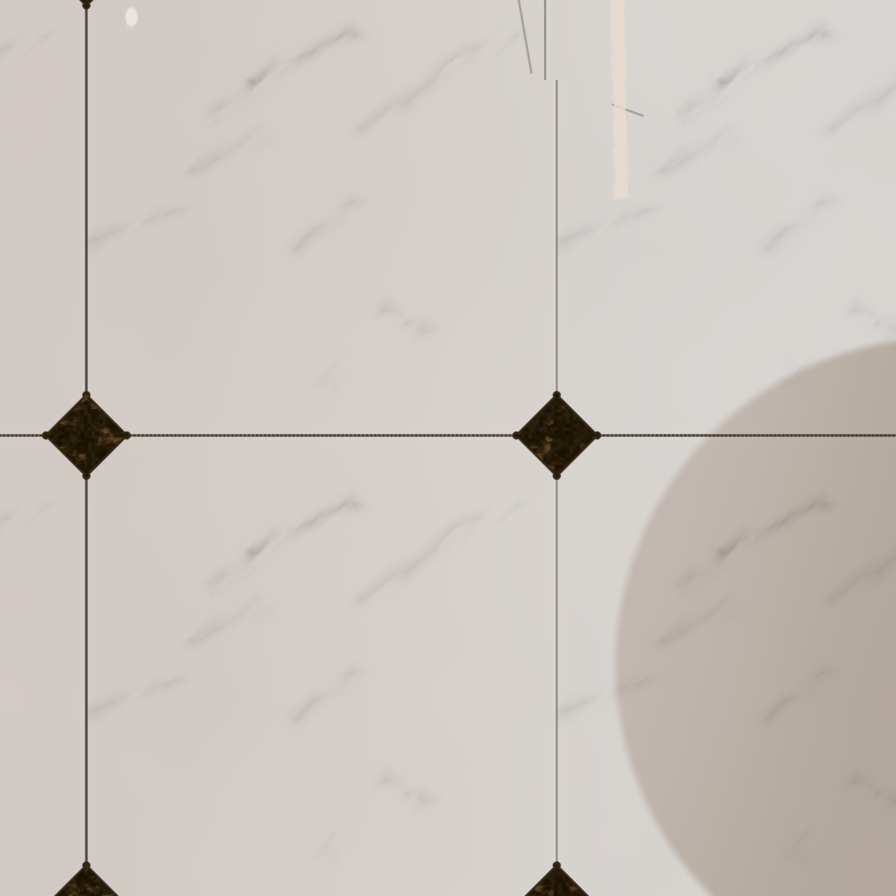
This texture is drawn by a Shadertoy shader. Its source:

```glsl
const float PERIOD = 0.525;
const vec2 JOINT_ORIGIN = vec2(0.0964, 0.514);
const float DIAMOND_RADIUS = 0.047;
const vec3 WARM_MARBLE = vec3(0.822, 0.790, 0.768);
const vec3 COOL_MARBLE = vec3(0.845, 0.832, 0.818);
const vec3 GROUT = vec3(0.22, 0.18, 0.15);
const vec3 DARK_STONE = vec3(0.13, 0.095, 0.025);
const vec3 GOLD_STONE = vec3(0.43, 0.31, 0.16);
const vec3 GLARE = vec3(0.91, 0.86, 0.81);

// Vein ends, in tile units
const vec4 VEINS[8] = vec4[8](
    vec4(0.36, 0.76, 0.57, 0.85), vec4(0.60, 0.66, 0.92, 0.86),
    vec4(0.21, 0.57, 0.37, 0.65), vec4(0.01, 0.41, 0.20, 0.48),
    vec4(0.45, 0.39, 0.58, 0.48), vec4(0.64, 0.27, 0.71, 0.22),
    vec4(0.51, 0.12, 0.52, 0.18), vec4(0.28, 0.69, 0.42, 0.78));

float hash(vec2 p) {
    vec3 q = fract(p.xyx * 0.1031);
    q += dot(q, q.yzx + 33.33);
    return fract((q.x + q.y) * q.z);
}

float noise(vec2 p) {
    vec2 i = floor(p), f = fract(p);
    f = f * f * (3.0 - 2.0 * f);
    return mix(mix(hash(i), hash(i + vec2(1, 0)), f.x),
               mix(hash(i + vec2(0, 1)), hash(i + vec2(1, 1)), f.x), f.y);
}

float fbm(vec2 p) {
    float sum = 0.0, weight = 0.5;
    for (int i = 0; i < 4; i++) {
        sum += weight * noise(p);
        p = p * 2.03 + 7.1;
        weight *= 0.5;
    }
    return sum;
}

float segmentDistance(vec2 p, vec2 a, vec2 b) {
    vec2 d = b - a;
    return length(p - a - d * clamp(dot(p - a, d) / dot(d, d), 0.0, 1.0));
}

// Coverage of a shape from its signed distance
float fill(float d, float blur) {
    return 1.0 - smoothstep(-blur, blur, d);
}

// The same soft veining in every tile
float veining(vec2 tile) {
    vec2 bent = tile + 0.07 * (vec2(fbm(tile * 9.0), fbm(tile * 9.0 + 31.0)) - 0.47);
    float sum = 0.0;
    for (int i = 0; i < 8; i++) {
        float d = segmentDistance(bent, VEINS[i].xy, VEINS[i].zw);
        float strength = i == 0 ? 1.0 : 0.55;
        sum += strength * (0.55 * exp(-d * d * 2200.0) + 0.5 * exp(-d * 150.0));
    }
    float grain = fbm(vec2(tile.x + tile.y, tile.y - tile.x) * vec2(7.0, 30.0));
    return sum * smoothstep(0.2, 0.65, grain);
}

vec3 marble(vec2 p, vec2 tile) {
    vec3 color = mix(WARM_MARBLE, COOL_MARBLE, smoothstep(0.0, 0.9, p.x));
    color += 0.016 * (fbm(p * 4.0) - 0.47);
    return color * (1.0 - 0.13 * veining(tile));
}

vec3 diamondStone(vec2 p, float d) {
    float fleck = smoothstep(0.52, 0.78, fbm(p * vec2(75.0, 110.0)));
    vec3 color = mix(DARK_STONE, GOLD_STONE, fleck * 0.8);
    color += 0.08 * (noise(p * 240.0) - 0.5);
    return mix(color, vec3(0.20, 0.15, 0.08), smoothstep(-0.004, -0.001, d));
}

void mainImage(out vec4 fragColor, in vec2 fragCoord) {
    vec2 p = fragCoord / iResolution.xy;
    float px = 1.0 / iResolution.y;
    vec2 cell = (p - JOINT_ORIGIN) / PERIOD;
    vec3 color = marble(p, fract(cell));

    // Round soft shadow
    float shade = fill(length(p - vec2(1.052, 0.258)) - 0.365, 0.007);
    vec3 shadeTint = mix(vec3(0.90, 0.87, 0.85), vec3(0.83, 0.79, 0.745),
                         smoothstep(0.7, 1.05, p.x + 0.25 * (0.4 - p.y)));
    color *= mix(vec3(1.0), shadeTint, shade);

    // Displaced joint at the upper right
    float broken = step(0.911, p.y) * step(0.5, p.x);
    vec2 shifted = cell + vec2(0.013, -0.01) / PERIOD * broken;
    vec2 joint = (shifted - round(shifted)) * PERIOD;

    // Grout lines, with fine beads along the rows
    float rightSide = step(0.4, p.x);
    float column = fill(abs(joint.x) - mix(0.0014, 0.0010, rightSide), px);
    float row = fill(abs(joint.y) - 0.0014, px);
    float bead = 0.85 + 0.15 * cos(p.x * 1380.0);
    float halo = exp(-abs(joint.y) * 350.0) + exp(-abs(joint.x) * 350.0);
    color += 0.018 * halo;
    color = mix(color, GROUT, column * mix(0.88, 0.50, rightSide));
    color = mix(color, GROUT, row * bead);

    // Diamond insets with small nubs at the tips
    float d = (abs(joint.x) + abs(joint.y) - DIAMOND_RADIUS) * 0.7071;
    vec2 tip = vec2(min(abs(joint.x), abs(joint.y)), max(abs(joint.x), abs(joint.y)));
    d = min(d, length(tip - vec2(0.0, DIAMOND_RADIUS - 0.002)) - 0.0045);
    vec3 inset = mix(diamondStone(p, d), vec3(0.60, 0.57, 0.52), broken);
    color = mix(color, inset, fill(d, px));

    // Hairline cracks
    float crack = min(segmentDistance(p, vec2(0.579, 1.0), vec2(0.593, 0.919)),
                      segmentDistance(p, vec2(0.684, 0.883), vec2(0.717, 0.871)));
    color = mix(color, vec3(0.55, 0.53, 0.51), 0.7 * fill(crack - 0.0012, px));

    // Reflected light streak and spot
    float rough = 0.003 * (noise(p * 130.0) - 0.5);
    vec2 streak = abs(p - vec2(0.689 + 0.022 * (1.0 - p.y), 0.90)) - vec2(0.0075, 0.121);
    color = mix(color, GLARE, 0.85 * fill(max(streak.x, streak.y) + rough, 0.002));
    float spot = length((p - vec2(0.147, 0.981)) * vec2(1.15, 0.9)) - 0.009;
    color = mix(color, vec3(0.91, 0.90, 0.87), fill(spot + rough, 0.002));

    fragColor = vec4(clamp(color, 0.0, 1.0), 1.0);
}
```
